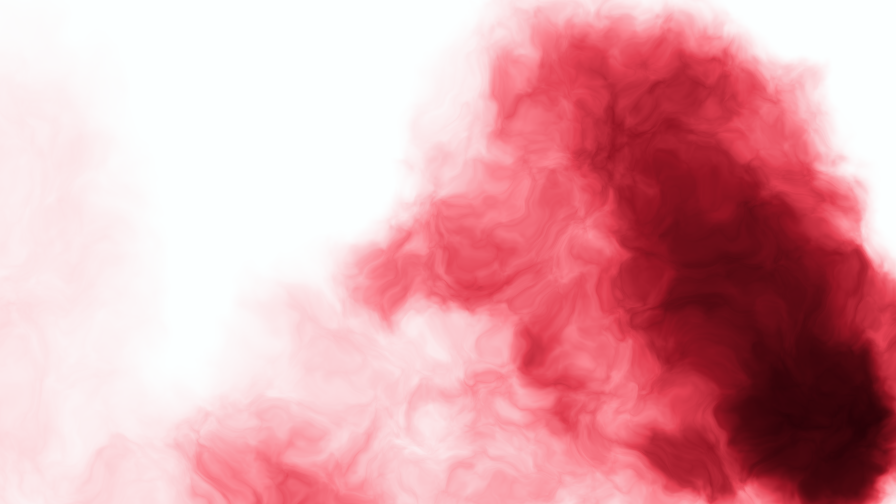
Reproduce this background procedurally as a Shadertoy shader.

```glsl
const vec3 WHITE = vec3(0.99, 1.0, 1.0);
const vec3 BLUSH = vec3(0.99, 0.90, 0.91);
const vec3 PINK = vec3(0.98, 0.72, 0.75);
const vec3 ROSE = vec3(0.98, 0.50, 0.55);
const vec3 RED = vec3(0.89, 0.25, 0.32);
const vec3 CRIMSON = vec3(0.60, 0.08, 0.14);
const vec3 MAROON = vec3(0.31, 0.03, 0.06);
const vec3 SOOT = vec3(0.13, 0.0, 0.02);

float hash(vec2 p) {
    return fract(sin(dot(p, vec2(127.1, 311.7))) * 43758.545);
}

float noise(vec2 p) {
    vec2 i = floor(p), f = fract(p);
    f = f * f * f * (f * (f * 6.0 - 15.0) + 10.0);
    return mix(mix(hash(i), hash(i + vec2(1, 0)), f.x),
               mix(hash(i + vec2(0, 1)), hash(i + vec2(1, 1)), f.x), f.y);
}

mat2 rotation(float a) {
    return mat2(cos(a), -sin(a), sin(a), cos(a));
}

float fbm(vec2 p, int octaves) {
    float sum = 0.0, amp = 0.5;
    for (int i = 0; i < octaves; i++) {
        sum += amp * noise(p);
        p = rotation(0.6) * p * 2.03 + 17.3;
        amp *= 0.5;
    }
    return sum;
}

vec2 curl(vec2 p, float scale, int octaves) {
    return vec2(fbm(p * scale, octaves), fbm(p * scale + 43.7, octaves)) - 0.48;
}

// Thin bright ridges, centred near zero.
float wisps(vec2 p, float scale) {
    return 0.22 - abs(2.0 * fbm(p * scale + 31.0, 4) - 0.95);
}

// Blends a soft tilted ellipse of the given density over d.
float puff(float d, vec2 p, vec2 center, vec2 radius, float angle, float soft, float density) {
    float r = length(rotation(angle) * (p - center) / radius);
    return mix(d, density, 1.0 - smoothstep(1.0 - soft, 1.0 + soft, r));
}

float paleSmoke(vec2 p) {
    float d = 0.0;
    d = puff(d, p, vec2(0.02, 0.40), vec2(0.23, 0.48), 0.0, 0.4, 0.11);
    d = puff(d, p, vec2(0.45, -0.06), vec2(0.70, 0.25), 0.0, 0.4, 0.14);
    d = puff(d, p, vec2(0.74, 0.18), vec2(0.30, 0.29), 0.0, 0.25, 0.15);
    d = puff(d, p, vec2(1.09, 0.99), vec2(0.13, 0.07), 0.0, 0.3, 0.12);
    d = puff(d, p, vec2(1.55, 0.80), vec2(0.10, 0.09), 0.0, 0.3, 0.15);
    d = puff(d, p, vec2(0.96, 0.76), vec2(0.15, 0.19), 0.0, 0.35, 0.14);
    d = puff(d, p, vec2(0.95, 0.10), vec2(0.25, 0.18), 0.0, 0.6, 0.26);
    return puff(d, p, vec2(0.54, 0.0), vec2(0.14, 0.16), 0.0, 0.75, 0.50);
}

float redPlume(float d, vec2 p) {
    d = puff(d, p, vec2(1.24, 0.64), vec2(0.37, 0.31), 0.0, 0.25, 0.35);
    d = puff(d, p, vec2(0.92, 0.49), vec2(0.20, 0.12), 0.1, 0.4, 0.42);
    d = puff(d, p, vec2(1.46, 0.18), vec2(0.43, 0.29), 0.0, 0.4, 0.41);
    d = puff(d, p, vec2(1.72, 0.34), vec2(0.14, 0.15), 0.0, 0.35, 0.60);
    d = puff(d, p, vec2(1.33, 0.68), vec2(0.31, 0.24), -0.5, 0.4, 0.54);
    d = puff(d, p, vec2(1.16, 0.47), vec2(0.22, 0.17), 0.0, 0.6, 0.49);
    d = puff(d, p, vec2(1.11, 0.27), vec2(0.04, 0.09), 0.2, 0.7, 0.58);
    d = puff(d, p, vec2(0.90, 0.24), vec2(0.09, 0.025), 0.2, 0.8, 0.34);
    return puff(d, p, vec2(0.91, 0.36), vec2(0.045, 0.035), 0.0, 0.7, 0.17);
}

float darkCore(float d, vec2 p) {
    d = puff(d, p, vec2(1.44, 0.47), vec2(0.42, 0.22), -1.08, 0.5, 0.73);
    d = puff(d, p, vec2(1.38, 0.08), vec2(0.11, 0.06), 0.0, 0.6, 0.74);
    d = puff(d, p, vec2(1.50, 0.38), vec2(0.31, 0.13), -1.0, 0.6, 0.92);
    return puff(d, p, vec2(1.62, 0.18), vec2(0.14, 0.20), 0.3, 0.4, 1.02);
}

// Fades from a to b as d crosses the given range.
vec3 fade(vec3 a, vec3 b, float low, float high, float d) {
    return mix(a, b, clamp((d - low) / (high - low), 0.0, 1.0));
}

vec3 smokeColor(float d) {
    vec3 c = fade(WHITE, BLUSH, 0.0, 0.13, d);
    c = fade(c, PINK, 0.13, 0.29, d);
    c = fade(c, ROSE, 0.29, 0.44, d);
    c = fade(c, RED, 0.44, 0.61, d);
    c = fade(c, CRIMSON, 0.61, 0.80, d);
    c = fade(c, MAROON, 0.80, 0.97, d);
    return fade(c, SOOT, 0.97, 1.12, d);
}

void mainImage(out vec4 fragColor, in vec2 fragCoord) {
    vec2 p = fragCoord / iResolution.y;

    // Billowing outline: broad swirls folded by finer ones.
    vec2 swirl = curl(p, 4.5, 4);
    vec2 curls = curl(p + 0.2 * swirl, 13.0, 4);
    vec2 warped = p + 0.10 * swirl + 0.09 * curls;
    float d = darkCore(redPlume(paleSmoke(warped), warped), warped);

    // Cloudy variation and curling wisps, coarse and fine, inside the smoke.
    vec2 flow = p + 0.25 * swirl + 0.05 * curls;
    float cloud = fbm(flow * 6.0 + 9.0, 6) - 0.48;
    float detail = 0.36 * cloud + 0.17 * wisps(flow, 8.0) + 0.13 * wisps(flow + 3.7, 19.0);
    float strength = smoothstep(-0.02, 0.32, d) * (1.0 - 0.55 * smoothstep(0.5, 1.0, d));
    d += strength * detail;

    fragColor = vec4(smokeColor(d), 1.0);
}
```
